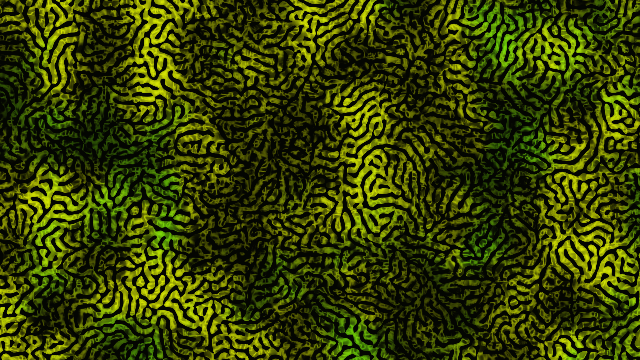
A WebGL 2 fragment shader for this pattern:

```glsl
#version 300 es
precision highp float;

uniform vec2 u_resolution;
out vec4 fragColor;

#define WAVES 48
#define WORM_FREQUENCY 39.0
#define WORM_BANDWIDTH 0.25
#define WORM_STRETCH 1.0
#define WORM_LEVEL -0.34
#define EDGE_SOFTNESS 0.22
#define PATCH_SCALE 7.0
#define HUE_SCALE 5.0
#define WEB_SCALE 100.0
#define BRIGHTNESS 0.95

const float PI = 3.14159;
const vec3 SOIL = vec3(0.016, 0.022, 0.008);
const vec3 YELLOW = vec3(0.88, 0.94, 0.005);
const vec3 GREEN = vec3(0.46, 0.90, 0.025);

// Integer hash, two values in 0..1
vec2 hash2(vec2 cell) {
    uvec2 v = uvec2(ivec2(cell)) * 1664525u + 1013904223u;
    v.x += v.y * 1664525u;
    v.y += v.x * 1664525u;
    v ^= v >> 16u;
    v.x += v.y * 1664525u;
    v.y += v.x * 1664525u;
    v ^= v >> 16u;
    return vec2(v >> 8u) / 16777216.0;
}

float valueNoise(vec2 p) {
    vec2 cell = floor(p);
    vec2 f = fract(p);
    f = f * f * (3.0 - 2.0 * f);
    float low = mix(hash2(cell).x, hash2(cell + vec2(1, 0)).x, f.x);
    float high = mix(hash2(cell + vec2(0, 1)).x, hash2(cell + vec2(1, 1)).x, f.x);
    return mix(low, high, f.y);
}

float fbm(vec2 p) {
    float sum = 0.0;
    float weight = 0.5;
    for (int i = 0; i < 4; i++) {
        sum += weight * valueNoise(p);
        p = mat2(1.6, 1.2, -1.2, 1.6) * p + 17.0;
        weight *= 0.55;
    }
    return sum / 1.01;
}

// Labyrinth: waves in all directions, favouring a local grain,
// divided by their local amplitude
float labyrinth(vec2 p) {
    float grain = 2.0 * PI * valueNoise(p * 11.0 + 23.0);
    float height = 0.0;
    vec2 slope = vec2(0.0);
    for (int i = 0; i < WAVES; i++) {
        vec2 rnd = hash2(vec2(i, 71));
        float spread = hash2(vec2(i, 137)).x - 0.5;
        float angle = PI * (float(i) + rnd.x) / float(WAVES);
        vec2 dir = vec2(cos(angle), sin(angle)) * (1.0 + WORM_BANDWIDTH * spread);
        float phase = 2.0 * PI * (WORM_FREQUENCY * dot(dir, p) + rnd.y);
        float weight = exp(WORM_STRETCH * cos(2.0 * (angle - grain)));
        height += weight * cos(phase);
        slope -= weight * dir * sin(phase);
    }
    return height / sqrt(height * height + dot(slope, slope) + 0.5);
}

// Fine bright fibres around dark holes
float fibreWeb(vec2 p) {
    vec2 q = p * WEB_SCALE;
    q += 1.6 * vec2(valueNoise(q * 0.4), valueNoise(q * 0.4 + 31.0));
    float coarse = 1.0 - abs(2.0 * valueNoise(q) - 1.0);
    float fine = 1.0 - abs(2.0 * valueNoise(q * 1.6 + 53.0) - 1.0);
    return smoothstep(0.32, 0.98, mix(coarse, fine, 0.25));
}

void main() {
    vec2 p = gl_FragCoord.xy / u_resolution.y;

    // Broad patches of light and hue
    float light = smoothstep(0.20, 0.80, fbm(p * PATCH_SCALE + 9.0));
    float greenness = smoothstep(0.42, 0.78, fbm(p * HUE_SCALE + 83.0));

    // Worms cut into the lit ground
    vec2 bend = vec2(valueNoise(p * 9.0), valueNoise(p * 9.0 + 41.0)) - 0.5;
    float worm = labyrinth(p + 0.02 * bend);
    float ground = smoothstep(WORM_LEVEL - EDGE_SOFTNESS, WORM_LEVEL + EDGE_SOFTNESS, worm);
    ground *= 0.85 + 0.15 * worm;

    // Dim patches are rough, bright ones smooth
    float roughness = mix(1.0, 0.3, light * light);
    float tone = mix(0.30, BRIGHTNESS, light) * mix(1.0, fibreWeb(p), roughness);

    vec3 moss = mix(YELLOW, GREEN, greenness);
    fragColor = vec4(SOIL + moss * tone * ground, 1.0);
}
```
